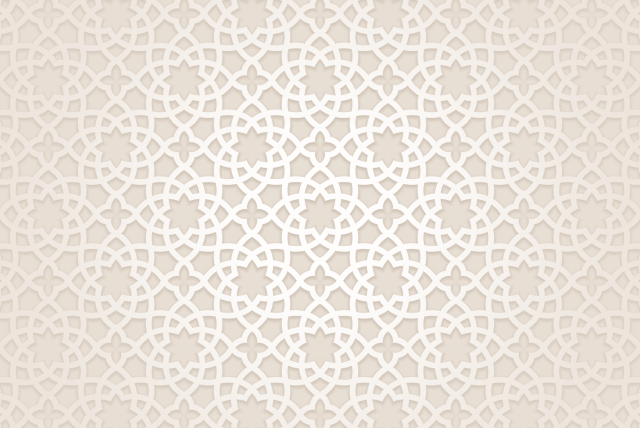
Write a WebGL 1 fragment shader that draws this pattern.

```glsl
precision highp float;

uniform vec2 u_resolution;

// Lattice: a rosette on every even cell, a quatrefoil on every odd one
const vec2 CELLS = vec2(9.42, 6.4);
const float HALF_WIDTH = 0.043;
const float RING_OFFSET = 0.355;
const float FOIL_OFFSET = 0.1;
const float TIP_RADIUS = 0.70711;

// Soft shadow under the lattice
const vec2 SHADOW_SHIFT = vec2(0.0, 0.024);
const float SHADOW_BLUR = 0.062;
const float SHADOW_CENTER = 0.95;
const float SHADOW_EDGE = 0.6;

// Colours and the fade from centre to border
const vec3 GROUND = vec3(0.910, 0.873, 0.832);
const vec3 SHADOW = vec3(0.815, 0.768, 0.715);
const vec3 STRAND_CENTER = vec3(0.995, 0.992, 0.988);
const vec3 STRAND_EDGE = vec3(0.930, 0.897, 0.862);
const float FADE_START = 0.08;
const float FADE_END = 0.54;

float circleLine(vec2 p, vec2 center, float radius) {
  return abs(length(p - center) - radius);
}

vec2 foldDiagonal(vec2 p) {
  p = abs(p);
  return p.y > p.x ? p.yx : p;
}

// Eight overlapping circles, cut to arcs by folding into one wedge
float rosetteLine(vec2 p) {
  vec2 mirror = vec2(0.38268, -0.92388);
  p -= 2.0 * min(dot(p, mirror), 0.0) * mirror;
  float radius = length(vec2(0.5 - RING_OFFSET, 0.5));
  float d = circleLine(p, vec2(0.0, RING_OFFSET), radius);
  d = min(d, circleLine(p, vec2(0.0, -RING_OFFSET), radius));
  return min(d, circleLine(p, vec2(1.0, -1.0) * RING_OFFSET * TIP_RADIUS, radius));
}

// Four pointed lobes that touch the tips of the rosettes
float quatrefoilLine(vec2 p) {
  p = foldDiagonal(p);
  float radius = length(vec2(1.0 - TIP_RADIUS - FOIL_OFFSET, FOIL_OFFSET));
  return circleLine(p, vec2(FOIL_OFFSET, -FOIL_OFFSET), radius);
}

// Signed distance to the edge of the strands
float latticeDistance(vec2 p) {
  p = abs(mod(p + 1.0, 2.0) - 1.0);
  if (p.x + p.y > 1.0) p = 1.0 - p;
  p = foldDiagonal(p);
  float line = min(rosetteLine(p), quatrefoilLine(p - vec2(1.0, 0.0)));
  return line - HALF_WIDTH;
}

void main() {
  vec2 centered = gl_FragCoord.xy / u_resolution - 0.5;
  vec2 p = centered * CELLS;
  float pixel = CELLS.y / u_resolution.y;
  float aspect = u_resolution.y / u_resolution.x;
  float fade = smoothstep(FADE_START, FADE_END, length(centered * vec2(1.0, aspect)));

  // Shadow on the ground
  float shade = 1.0 - smoothstep(-0.02, SHADOW_BLUR, latticeDistance(p + SHADOW_SHIFT));
  shade *= mix(SHADOW_CENTER, SHADOW_EDGE, fade);
  vec3 color = mix(GROUND, SHADOW, shade);

  // Strands on top
  float cover = 1.0 - smoothstep(-0.7 * pixel, 0.7 * pixel, latticeDistance(p));
  color = mix(color, mix(STRAND_CENTER, STRAND_EDGE, fade), cover);

  gl_FragColor = vec4(color, 1.0);
}
```
